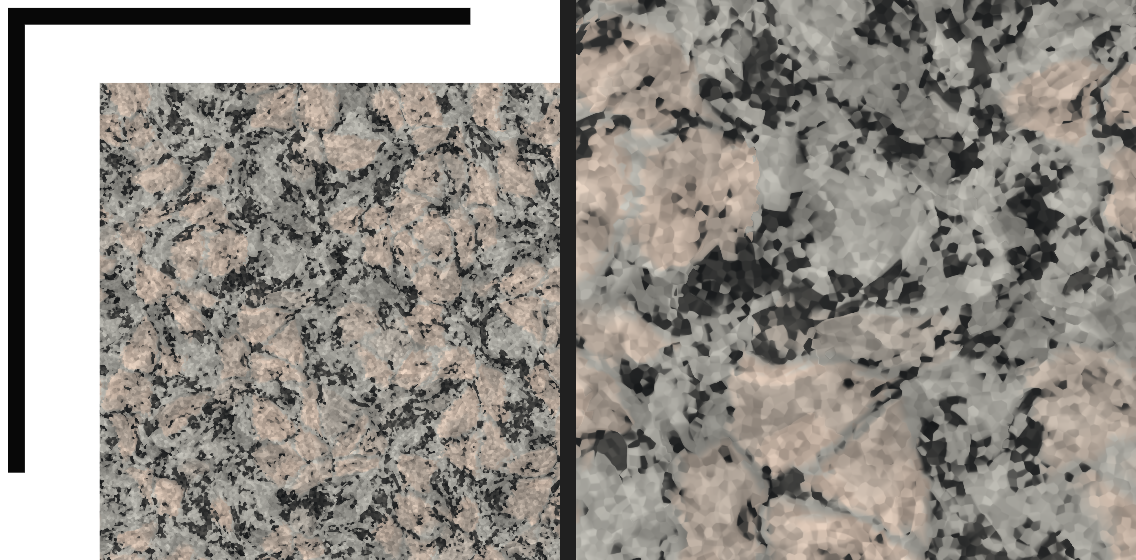
Left, the full canvas; right, a detail of the centre.
Give the GLSL for this texture, as a Shadertoy shader.

```glsl
// Speckled granite slab on white paper, with a black corner bracket above it.
// Cellular noise at several scales gives feldspar crystals, quartz and mica;
// layered sines bend the coordinates so that the grain outlines turn ragged.

const vec3 PAPER = vec3(1.0);
const vec3 INK = vec3(0.03);
const vec3 FELDSPAR = vec3(0.71, 0.64, 0.585);
const vec3 QUARTZ = vec3(0.60, 0.595, 0.57);
const vec3 MICA_DARK = vec3(0.08, 0.088, 0.095);
const vec3 MICA_PALE = vec3(0.35, 0.345, 0.33);

vec3 hash3(vec2 p) {
    vec3 q = fract(p.xyx * vec3(0.1031, 0.1030, 0.0973));
    q += dot(q, q.yxz + 33.33);
    return fract((q.xxy + q.yzz) * q.zyx);
}

// Cellular noise: x is the blended tone of the cells, y the gap to a border.
vec2 cells(vec2 p, float crispness) {
    vec2 base = floor(p);
    float toneSum = 0.0, weightSum = 0.0;
    float nearest = 9.0, second = 9.0;
    for (int j = -1; j <= 1; j++)
    for (int i = -1; i <= 1; i++) {
        vec2 id = base + vec2(i, j);
        vec3 h = hash3(id + 40.0);
        vec2 d = id + h.xy - p;
        float dist = length(d);
        float weight = exp(-crispness * dot(d, d));
        toneSum += weight * h.z;
        weightSum += weight;
        second = min(second, max(nearest, dist));
        nearest = min(nearest, dist);
    }
    return vec2(toneSum / max(weightSum, 1e-9), second - nearest);
}

// Layered sines that shift a point by ever smaller waves.
vec2 warp(vec2 p, float amplitude, float frequency) {
    mat2 turn = mat2(0.8, 0.6, -0.6, 0.8);
    for (int i = 0; i < 4; i++) {
        vec2 wave = sin(frequency * (turn * p).yx + vec2(1.3, 4.1) * float(i));
        p += amplitude * wave;
        turn *= mat2(0.6, 0.8, -0.8, 0.6);
        amplitude *= 0.55;
        frequency *= 1.87;
    }
    return p;
}

// Coverage of the rectangle between two corners.
float rect(vec2 p, vec2 low, vec2 high, float blur) {
    vec2 d = max(low - p, p - high);
    return 1.0 - smoothstep(-0.5 * blur, 0.5 * blur, max(d.x, d.y));
}

vec3 granite(vec2 p) {
    // Grain tones, from fine to coarse
    vec2 bent = warp(p, 0.011, 23.0);
    float fine = cells(p * 205.0, 12.0).x;
    float small = cells(bent * 98.0 + 11.0, 14.0).x;
    vec2 ragged = bent + 0.008 * (vec2(fine, small) - 0.5);
    float medium = cells(ragged * 44.0 + 5.0, 13.0).x;
    float smoky = cells(ragged * 29.0 + 23.0, 16.0).x;
    vec2 crystal = cells(ragged * 15.5 + 3.0, 28.0);

    // Pale minerals: pinkish crystals in a grey quartz ground
    float feldspar = smoothstep(0.42, 0.60, crystal.x)
                   * smoothstep(0.02, 0.20, crystal.y);
    float shade = 0.38 * small + 0.36 * fine + 0.26 * medium;
    vec3 stone = mix(QUARTZ, FELDSPAR, feldspar * (0.6 + 0.4 * smoky));
    stone *= 1.0 + 0.72 * (shade - 0.5);
    float smoke = 1.0 - smoothstep(0.18, 0.48, smoky);
    stone *= 1.0 - 0.20 * smoke * (1.0 - 0.6 * feldspar);

    // Dark mica gathers between the crystals and along their seams
    float seam = 1.0 - smoothstep(0.0, 0.12, crystal.y);
    float cover = 0.40 * medium + 0.35 * small + 0.25 * fine;
    cover += 0.15 * feldspar - 0.05 * seam;
    float mica = 1.0 - smoothstep(0.32, 0.46, cover);
    vec3 flake = mix(MICA_DARK, MICA_PALE, 0.6 * fine + 0.4 * smoky);
    return mix(stone, flake, mica);
}

void mainImage(out vec4 fragColor, in vec2 fragCoord) {
    vec2 uv = fragCoord / iResolution.xy;
    float pixel = 1.0 / min(iResolution.x, iResolution.y);

    // Slab runs off the canvas at the right and bottom
    float slab = rect(uv, vec2(0.178, -0.1), vec2(1.1, 0.852), pixel);
    vec3 color = mix(PAPER, granite(uv), slab);

    // Corner bracket
    float topBar = rect(uv, vec2(0.0143, 0.956), vec2(0.840, 0.986), pixel);
    float sideBar = rect(uv, vec2(0.0143, 0.156), vec2(0.0443, 0.986), pixel);
    color = mix(color, INK, max(topBar, sideBar));

    fragColor = vec4(color, 1.0);
}
```
